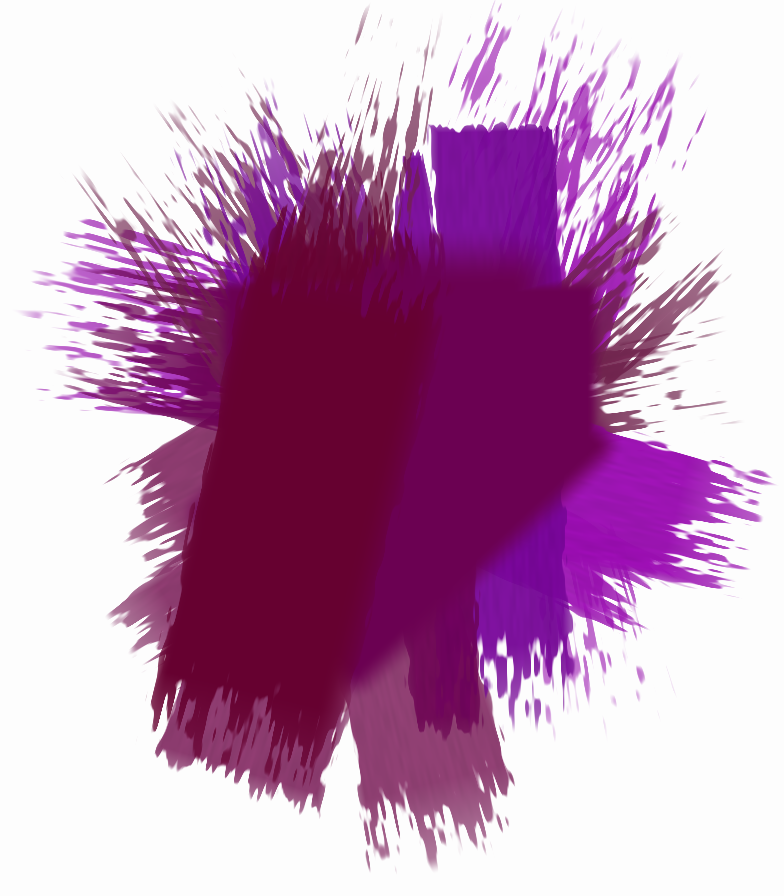
Reproduce this background procedurally as a Shadertoy shader.

```glsl
const vec3 PAPER = vec3(0.992);
const vec3 CRIMSON = vec3(0.40, 0.005, 0.19);
const vec3 PLUM = vec3(0.42, 0.005, 0.32);
const vec3 VIOLET = vec3(0.46, 0.02, 0.59);
const vec3 MAGENTA = vec3(0.60, 0.05, 0.69);
const vec3 MAUVE = vec3(0.53, 0.20, 0.41);
const vec3 BROWN = vec3(0.44, 0.13, 0.30);
const float FINE_LANES = 270.0;   // thin bristles per canvas height
const float WIDE_LANES = 80.0;    // clumps of bristles per canvas height
const float FINE_BREAKS = 42.0;   // gaps along thin bristles
const float WIDE_BREAKS = 9.0;    // gaps along clumps
const float SIDE_EDGE = 0.014;    // roughness width of stroke sides
const float SOFTNESS = 0.2;       // smoothing of bristle edges
const float THIN_PAINT = 0.62;    // opacity of paint at dry tips
const float GRAIN = 0.08;         // tonal variation inside the paint

float hash(vec2 p) {
    return fract(sin(dot(p, vec2(127.1, 311.7))) * 43758.55);
}

float noise(vec2 p) {
    vec2 i = floor(p), f = fract(p);
    f = f * f * (3.0 - 2.0 * f);
    return mix(mix(hash(i), hash(i + vec2(1, 0)), f.x),
               mix(hash(i + vec2(0, 1)), hash(i + vec2(1, 1)), f.x), f.y);
}

// Stroke from a to b: x = coverage, y = bristle tone.
// width and dry hold the half width and the ragged length at each end.
vec2 stroke(vec2 p, vec2 a, vec2 b, vec2 width, vec2 dry) {
    float len = length(b - a);
    vec2 dir = (b - a) / len;
    float along = dot(p - a, dir);
    float side = dot(p - a, vec2(-dir.y, dir.x));
    float w = mix(width.x, width.y, clamp(along / len, 0.0, 1.0));
    float lane = side / w * 0.5 * (width.x + width.y);
    vec2 seed = a * 37.0 + b * 91.0;
    float fine = noise(vec2(lane * FINE_LANES, along * FINE_BREAKS) + seed);
    float wide = noise(vec2(lane * WIDE_LANES, along * WIDE_BREAKS) + seed.yx);
    float bristle = smoothstep(0.12, 0.88, mix(fine, wide, 0.45));
    float density = min(along / dry.x, (len - along) / dry.y);
    density = min(density, (w - abs(side)) / SIDE_EDGE);
    float thin = mix(THIN_PAINT, 1.0, clamp(density, 0.0, 1.0));
    return vec2(thin * smoothstep(0.0, SOFTNESS, density - bristle), fine);
}

void paint(inout vec3 col, vec2 p, vec2 a, vec2 b, vec2 width, vec2 dry, vec3 ink, float opacity) {
    vec2 s = stroke(p, a, b, width, dry);
    col = mix(col, ink * (1.0 + GRAIN * (s.y - 0.5)), s.x * opacity);
}

// Smooth band with feathered borders
float wash(vec2 p, vec2 a, vec2 b, float width, float feather) {
    vec2 dir = normalize(b - a);
    vec2 q = p - 0.5 * (a + b);
    vec2 d = abs(vec2(dot(q, dir), dot(q, vec2(-dir.y, dir.x))));
    d -= vec2(0.5 * length(b - a), width);
    return 1.0 - smoothstep(0.0, feather, length(max(d, 0.0)));
}

void mainImage(out vec4 fragColor, in vec2 fragCoord) {
    vec2 p = fragCoord / iResolution.y;
    p.x += 0.5 * (0.875 - iResolution.x / iResolution.y);
    vec3 col = PAPER;

    // Pale strokes below and to the left
    paint(col, p, vec2(0.43, 0.35), vec2(0.51, 0.03), vec2(0.08, 0.10), vec2(0.02, 0.10), MAUVE, 0.94);
    paint(col, p, vec2(0.37, 0.48), vec2(0.258, 0.112), vec2(0.10, 0.105), vec2(0.02, 0.03), MAUVE, 0.96);
    paint(col, p, vec2(0.31, 0.50), vec2(0.13, 0.405), vec2(0.08, 0.065), vec2(0.02, 0.07), MAUVE, 0.96);
    paint(col, p, vec2(0.31, 0.37), vec2(0.145, 0.265), vec2(0.08, 0.06), vec2(0.02, 0.07), MAUVE, 0.96);

    // Dry fans on the left
    paint(col, p, vec2(0.32, 0.61), vec2(0.01, 0.665), vec2(0.085, 0.12), vec2(0.02, 0.27), MAGENTA, 0.9);
    paint(col, p, vec2(0.36, 0.575), vec2(0.07, 0.64), vec2(0.09, 0.08), vec2(0.02, 0.17), PLUM, 0.92);
    paint(col, p, vec2(0.34, 0.62), vec2(0.16, 0.88), vec2(0.11, 0.12), vec2(0.02, 0.25), BROWN, 0.85);
    paint(col, p, vec2(0.36, 0.63), vec2(0.27, 0.91), vec2(0.09, 0.11), vec2(0.02, 0.22), VIOLET, 0.9);

    // Dry fans on the right
    paint(col, p, vec2(0.60, 0.60), vec2(0.715, 0.98), vec2(0.075, 0.11), vec2(0.02, 0.34), MAGENTA, 0.95);
    paint(col, p, vec2(0.56, 0.76), vec2(0.67, 0.98), vec2(0.11, 0.14), vec2(0.24, 0.24), MAGENTA, 0.8);
    paint(col, p, vec2(0.63, 0.60), vec2(0.795, 0.765), vec2(0.07, 0.07), vec2(0.02, 0.21), BROWN, 0.9);
    paint(col, p, vec2(0.62, 0.54), vec2(0.825, 0.575), vec2(0.06, 0.075), vec2(0.02, 0.18), BROWN, 0.9);
    paint(col, p, vec2(0.64, 0.41), vec2(0.69, 0.17), vec2(0.05, 0.08), vec2(0.02, 0.32), MAGENTA, 0.8);

    // Bright sweep to the right
    paint(col, p, vec2(0.50, 0.45), vec2(0.74, 0.32), vec2(0.07, 0.05), vec2(0.02, 0.08), MAGENTA, 0.92);
    paint(col, p, vec2(0.50, 0.49), vec2(0.86, 0.40), vec2(0.09, 0.075), vec2(0.02, 0.11), MAGENTA, 0.97);

    // Upright violet column
    paint(col, p, vec2(0.46, 0.835), vec2(0.47, 0.60), vec2(0.02, 0.05), vec2(0.012, 0.02), VIOLET, 0.95);
    paint(col, p, vec2(0.552, 0.865), vec2(0.565, 0.18), vec2(0.077, 0.08), vec2(0.012, 0.10), VIOLET, 0.95);
    paint(col, p, vec2(0.49, 0.40), vec2(0.50, 0.17), vec2(0.05, 0.045), vec2(0.02, 0.03), PLUM, 0.85);

    // Brown wisps at the top
    paint(col, p, vec2(0.37, 0.66), vec2(0.455, 1.0), vec2(0.085, 0.045), vec2(0.02, 0.30), BROWN, 0.9);
    paint(col, p, vec2(0.38, 0.64), vec2(0.39, 0.84), vec2(0.11, 0.06), vec2(0.02, 0.13), CRIMSON, 0.9);
    paint(col, p, vec2(0.44, 0.62), vec2(0.45, 0.77), vec2(0.06, 0.05), vec2(0.02, 0.08), PLUM, 0.85);

    // Plum body, with a soft rise into the column
    float body = wash(p, vec2(0.26, 0.583), vec2(0.655, 0.583), 0.09, 0.02);
    body = max(body, wash(p, vec2(0.315, 0.34), vec2(0.58, 0.59), 0.12, 0.035));
    body = max(body, wash(p, vec2(0.47, 0.60), vec2(0.57, 0.60), 0.08, 0.07));
    col = mix(col, PLUM, body);

    // Dark central stroke, fading into the plum on its right
    vec2 dark = stroke(p, vec2(0.40, 0.73), vec2(0.255, 0.12), vec2(0.12, 0.115), vec2(0.08, 0.11));
    float fade = wash(p, vec2(0.46, 1.0), vec2(0.215, 0.0), 0.085, 0.055);
    col = mix(col, CRIMSON, dark.x * fade);

    fragColor = vec4(col, 1.0);
}
```
